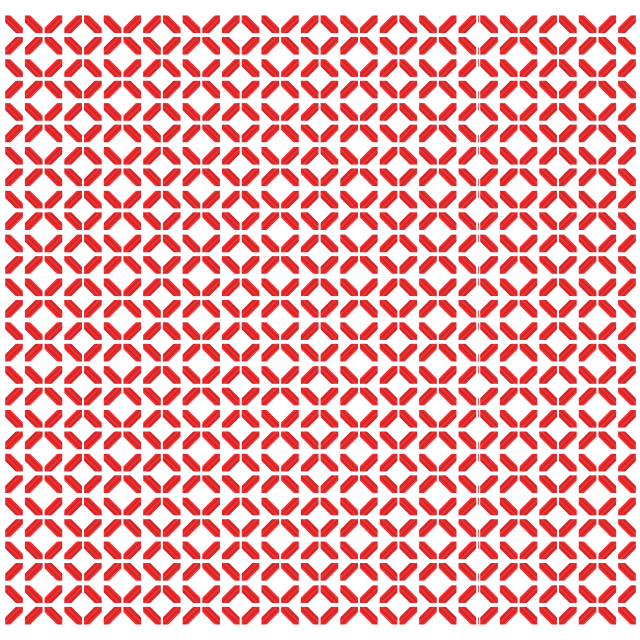
A WebGL 1 fragment shader for this pattern:

```glsl
precision highp float;
// Lattice of mirrored red diagonal bars, 32 across and 28 down, on white.
uniform vec2 u_resolution;

const vec2 GRID = vec2(32.0, 28.0);
const vec2 MARGIN = vec2(0.0081, 0.0241);
const float COLUMN_PITCH = 0.0308;
const float ROW_PAIR_PITCH = 0.0685;
const float ODD_ROW_OFFSET = 0.0336;
const float TILE_SIZE = 0.0276;
const float SEAM_X = 0.748;
const float SEAM_SHIFT = 0.003;

const vec3 PAPER = vec3(1.0);
const vec3 DARK_RED = vec3(0.81, 0.16, 0.17);
const vec3 BRIGHT_RED = vec3(0.99, 0.18, 0.18);

// Soft step, one blur width wide, centred on the edge.
float softStep(float edge, float value, float blur) {
  return clamp((value - edge) / blur + 0.5, 0.0, 1.0);
}

float band(float low, float high, float value, float blur) {
  return softStep(low, value, blur) - softStep(high, value, blur);
}

// Coverage of the unit square.
float squareMask(vec2 p, float blur) {
  return band(0.0, 1.0, p.x, blur) * band(0.0, 1.0, p.y, blur);
}

// Dark bar with a bright inner stripe and a bright rim; alpha is coverage.
vec4 bevelledBar(vec2 p, float blur) {
  float across = p.x - p.y;
  float slantBlur = blur * 1.414;
  float coverage = squareMask(p, blur) * band(-0.40, 0.30, across, slantBlur);
  float light = band(-0.19, -0.05, across, slantBlur)
              + softStep(0.16, across, slantBlur);
  return vec4(mix(DARK_RED, BRIGHT_RED, light), coverage);
}

void main() {
  vec2 uv = gl_FragCoord.xy / u_resolution;
  vec2 pos = vec2(uv.x, 1.0 - uv.y);

  // The last columns sit slightly further right.
  pos.x -= SEAM_SHIFT * step(SEAM_X, pos.x);
  pos -= MARGIN;

  // Columns are even; rows come in pairs with uneven gaps.
  // The half-gap bias keeps cell borders in the white between the tiles.
  float column = floor((pos.x + 0.0015) / COLUMN_PITCH);
  float pair = floor((pos.y + 0.003) / ROW_PAIR_PITCH);
  float pairY = pos.y - pair * ROW_PAIR_PITCH;
  float odd = step(ODD_ROW_OFFSET - 0.003, pairY);
  vec2 cell = vec2(column, pair * 2.0 + odd);

  vec2 tile = vec2(pos.x - column * COLUMN_PITCH,
                   pairY - odd * ODD_ROW_OFFSET) / TILE_SIZE;

  // Mirror every second pair of columns and every odd row.
  float mirrored = step(2.0, mod(column, 4.0));
  tile = mix(tile, 1.0 - tile, vec2(mirrored, odd));

  float blur = 1.0 / (TILE_SIZE * min(u_resolution.x, u_resolution.y));
  vec4 bar = bevelledBar(tile, blur);
  vec2 inside = step(vec2(0.0), cell) * step(cell, GRID - 1.0);
  float coverage = bar.a * inside.x * inside.y;

  gl_FragColor = vec4(mix(PAPER, bar.rgb, coverage), 1.0);
}
```
